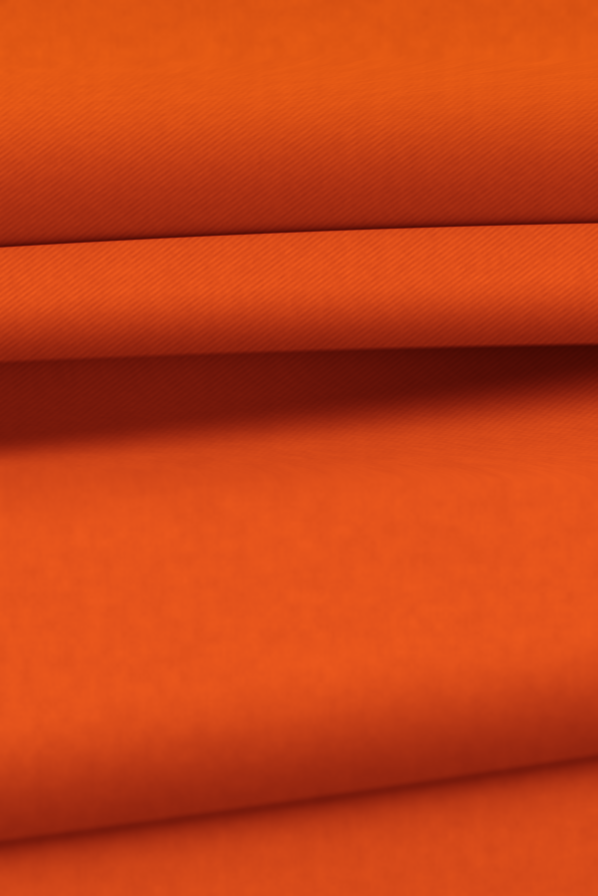
Write a WebGL 2 fragment shader that draws this texture.

```glsl
#version 300 es
precision highp float;
// Folded orange cloth: four overlapping sheets split by gently curved seams.
// Each sheet is shaded by its distance to a seam; the shade picks a dye colour,
// and twill threads plus soft noise give the fabric its surface.
#define THREADS 125.0
#define WEAVE_AMOUNT 0.030
#define GRAIN_AMOUNT 0.028
#define STREAK_AMOUNT 0.022
#define SEAM_BLUR 0.0016
#define LOW_SEAM_BLUR 0.007
#define LIT 0.89

uniform vec2 u_resolution;
out vec4 fragColor;

float hash(vec2 p) {
    vec3 q = fract(vec3(p.xyx) * 0.1031);
    q += dot(q, q.yzx + 33.33);
    return fract((q.x + q.y) * q.z);
}

float noise(vec2 p) {
    vec2 i = floor(p), f = fract(p);
    f = f * f * (3.0 - 2.0 * f);
    return mix(mix(hash(i), hash(i + vec2(1, 0)), f.x),
               mix(hash(i + vec2(0, 1)), hash(i + vec2(1, 1)), f.x), f.y);
}

float fbm(vec2 p) {
    float sum = 0.0, amp = 0.5;
    for (int i = 0; i < 3; i++) {
        sum += amp * (noise(p) - 0.5);
        p = p * 2.03 + 17.0;
        amp *= 0.6;
    }
    return sum;
}

// Height of a curved seam, measured down from the top edge.
float seam(float x, float start, float slope, float bend) {
    return start + x * (slope + bend * x);
}

// Dye colour for a brightness given as its red value.
vec3 dye(float r) {
    return vec3(r, r * (0.36 * r + 0.04), max(0.155 * r - 0.03, 0.006));
}

void main() {
    vec2 uv = gl_FragCoord.xy / u_resolution;
    float x = uv.x, t = 1.0 - uv.y;
    float blur = max(SEAM_BLUR, 0.75 / u_resolution.y);

    float topSeam = seam(x, 0.276, -0.041, 0.014);
    float midSeam = seam(x, 0.404, -0.030, 0.010);
    float shadowEnd = seam(x, 0.505, -0.055, -0.014);
    float lowSeam = seam(x, 0.940, -0.088, -0.008);

    // Top sheet: a rounded roll, dark under its lip
    float above = max(topSeam - t, 0.0);
    float top = mix(0.62, LIT, smoothstep(0.0, 0.17, above));
    top -= 0.38 * exp(-above / 0.005);
    top -= 0.03 * smoothstep(0.08, 0.0, t);

    // Second sheet: a narrow roll fading toward its lower lip
    float roll = midSeam - t;
    float second = mix(0.53, 0.88, smoothstep(-0.01, 0.078, roll));
    second -= 0.05 * exp(-max(t - topSeam, 0.0) / 0.012);

    // Third sheet: cast shadow, broad lit slope, then a falling lower edge
    float shadow = mix(0.47, 0.32, smoothstep(0.25, 1.0, x));
    shadow -= 0.07 * exp(-max(t - midSeam, 0.0) / 0.016);
    float past = t - shadowEnd;
    float slope = mix(0.80, 0.90, smoothstep(0.0, 0.10, past));
    slope *= mix(0.62, 1.0, smoothstep(-0.02, 0.15, lowSeam - t));
    float penumbra = 0.018 + 0.018 * x;
    float third = mix(shadow, slope, smoothstep(-penumbra, penumbra, past));

    // Bottom sheet: emerges from the shade of the sheet above
    float below = max(t - lowSeam, 0.0);
    float bottom = mix(0.40, 0.85, 1.0 - exp(-below / 0.021));

    // Stack the sheets from top to bottom
    float shade = mix(top, second, smoothstep(-blur, blur, t - topSeam));
    shade = mix(shade, third, smoothstep(-2.0 * blur, 2.0 * blur, t - midSeam));
    shade = mix(shade, bottom, smoothstep(-LOW_SEAM_BLUR, LOW_SEAM_BLUR, t - lowSeam));

    // Fabric surface: twill is sharp only within the focused band
    vec2 cloth = vec2(x, t * 1.5);
    float focus = smoothstep(0.06, 0.17, t) * smoothstep(0.54, 0.40, t);
    float twill = sin(6.28318 * THREADS * (cloth.x * 0.6 + cloth.y * 0.8));
    twill *= 0.5 + noise(cloth * THREADS);
    float grain = fbm(cloth * mix(45.0, 110.0, focus));
    float streaks = fbm(cloth * vec2(60.0, 7.0)) + 0.6 * fbm(cloth * vec2(9.0, 70.0));
    shade *= 1.0 + WEAVE_AMOUNT * focus * twill + GRAIN_AMOUNT * 2.0 * grain
           + STREAK_AMOUNT * streaks;

    // Warmer, yellower light on the top sheet
    vec3 color = dye(shade);
    float warm = smoothstep(0.22, 0.05, t);
    color += warm * vec3(0.0, 0.025, -0.03);
    fragColor = vec4(clamp(color, 0.0, 1.0), 1.0);
}
```
